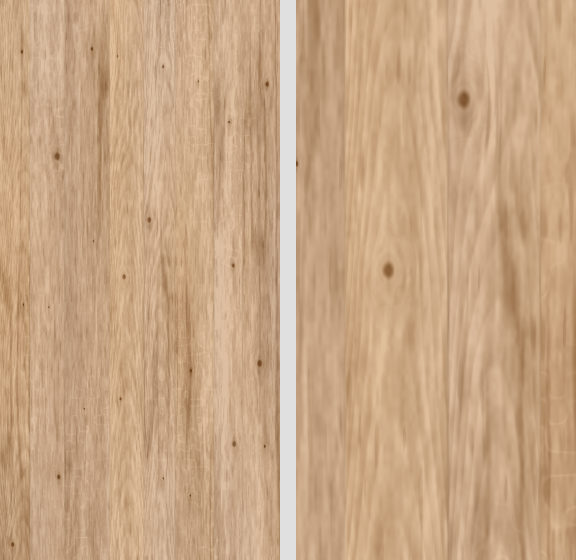
Left, the full canvas; right, a detail of the centre.
Write a Shadertoy shader that draws this texture.

```glsl
// Pale oak panel made of vertical staves with slightly uneven widths.
// Each stave stacks stretched value noise into streaks, arches and pores;
// scattered knots bend the grain coordinate and darken the wood around them.

const float STAVES = 8.0;
const vec3 OAK = vec3(0.776, 0.641, 0.509);
const vec3 TONE_STEP = vec3(0.170, 0.190, 0.200);
const vec3 WARMTH = vec3(0.006, -0.002, -0.016);

// Integer hash of a lattice cell, 0 to 1
float hash(vec2 cell) {
    uvec2 q = uvec2(ivec2(floor(cell))) * uvec2(1597334673u, 3812015801u);
    uint n = (q.x ^ q.y) * 1597334673u;
    n = (n ^ (n >> 15)) * 2246822519u;
    n ^= n >> 13;
    return float(n >> 8) / 16777216.0;
}

// Smooth value noise, centred on zero
float noise(vec2 p) {
    vec2 i = floor(p), f = fract(p);
    f = f * f * (3.0 - 2.0 * f);
    float low = mix(hash(i), hash(i + vec2(1, 0)), f.x);
    float high = mix(hash(i + vec2(0, 1)), hash(i + vec2(1, 1)), f.x);
    return mix(low, high, f.y) - 0.5;
}

// Thin lines along the zero crossings of the noise
float veins(vec2 p, float width) {
    return 1.0 - smoothstep(0.0, width, abs(noise(p)));
}

// Returns the sideways grain bend (x) and the darkness (y) of one knot
vec2 knot(vec2 d, float radius) {
    float ragged = 1.0 + 0.7 * noise(d / radius * 0.9 + 40.0);
    float e = length(d / vec2(radius, radius * 1.5)) * ragged;
    float core = 1.0 - smoothstep(0.2, 1.0, e);
    float ring = 0.25 * (0.5 + 0.5 * sin(e * 7.0)) * exp(-e * 0.6);
    float tail = 0.45 * exp(-abs(d.x) / (radius * 0.5) - abs(d.y) / (radius * 5.0));
    float reach = length(d / vec2(radius * 2.2, radius * 4.5));
    float bend = -0.75 * d.x * exp(-reach * reach);
    return vec2(bend, core * 0.95 + ring + tail);
}

// Sum of the knots scattered along one stave
vec2 staveKnots(vec2 p, float id) {
    vec2 sum = vec2(0.0);
    for (float k = 0.0; k < 3.0; k++) {
        vec2 key = vec2(id * 7.0 + k, 91.0);
        float size = hash(key);
        vec2 centre = vec2((id + 0.25 + 0.5 * hash(key + vec2(0, 1))) / STAVES,
                           (k + hash(key + vec2(0, 2))) * 0.667);
        sum += knot(p - centre, mix(0.004, 0.017, size * size));
    }
    return sum;
}

// Nested arches of flat-sawn growth rings
float arches(vec2 p, float wobble) {
    float h = 9.0 * p.y + 1100.0 * p.x * p.x + wobble;
    float saw = fract(h);
    return smoothstep(0.0, 0.75, saw) * (1.0 - smoothstep(0.8, 1.0, saw)) - 0.4;
}

// Colour of the wood at p inside the stave id
vec3 wood(vec2 p, float id) {
    float shade = hash(vec2(id, 11.0)) - 0.5;
    float figure = hash(vec2(id, 12.0));
    vec2 seed = vec2(id * 37.0, id * 19.0);
    vec2 knots = staveKnots(p, id);

    // Grain coordinate: slow sway, small ripple, bending at the knots
    vec2 g = p;
    g.x += knots.x + 0.022 * noise(p * vec2(4.0, 1.6) + seed)
         + 0.004 * noise(p * vec2(18.0, 9.0) + seed);

    // Broad bands to fine fibres
    float tone = 0.26 * shade;
    tone += 0.42 * noise(g * vec2(20.0, 0.8) + seed);
    tone += 0.34 * noise(g * vec2(55.0, 2.2) + seed);
    tone += 0.36 * noise(g * vec2(120.0, 9.0) + seed);
    tone += 0.46 * noise(g * vec2(205.0, 30.0) + seed);
    tone += 0.18 * noise(p * vec2(230.0, 110.0) + seed);

    // Arched figure on some staves
    float centre = (id + 0.3 + 0.4 * figure) / STAVES;
    float wobble = 3.0 * noise(g * vec2(16.0, 2.5) + seed);
    float flat_sawn = smoothstep(0.45, 0.75, figure);
    tone += 0.24 * flat_sawn * arches(vec2(g.x - centre, p.y), wobble);

    // Dark mineral streaks, gathered in patches
    float patchy = smoothstep(-0.02, 0.3, noise(p * vec2(9.0, 1.3) + seed + 5.0));
    tone -= 0.55 * patchy * veins(g * vec2(34.0, 1.5) + seed, 0.11);
    tone -= 0.18 * patchy;

    // Pale ray flecks and dark open pores
    float rays = smoothstep(0.1, 0.35, noise(p * vec2(7.0, 2.0) + seed + 9.0));
    tone += 0.22 * rays * veins(p * vec2(45.0, 32.0) + seed, 0.09);
    tone -= 0.30 * smoothstep(0.24, 0.42, noise(g * vec2(150.0, 16.0) + seed + 3.0));

    tone = clamp(tone + 0.13 - 1.25 * knots.y, -1.9, 0.55);
    float hue = 2.0 * hash(vec2(id, 13.0)) - 1.0 + 2.0 * noise(p * vec2(8.0, 1.0));
    return OAK + TONE_STEP * tone + WARMTH * hue;
}

void mainImage(out vec4 fragColor, in vec2 fragCoord) {
    vec2 p = fragCoord / iResolution.x;

    // Nearest uneven joint and the staves on both sides of it
    float s = p.x * STAVES;
    float joint = floor(s + 0.5);
    float offset = s - joint - 0.4 * (hash(vec2(joint, 3.0)) - 0.5);
    float soft = STAVES * max(0.0015, 0.7 / iResolution.x);
    vec3 colour = mix(wood(p, joint - 1.0), wood(p, joint), smoothstep(-soft, soft, offset));

    // Faint shadow in the joint
    colour *= 1.0 - 0.035 * (1.0 - smoothstep(0.0, 2.0 * soft, abs(offset)));
    fragColor = vec4(colour, 1.0);
}
```
